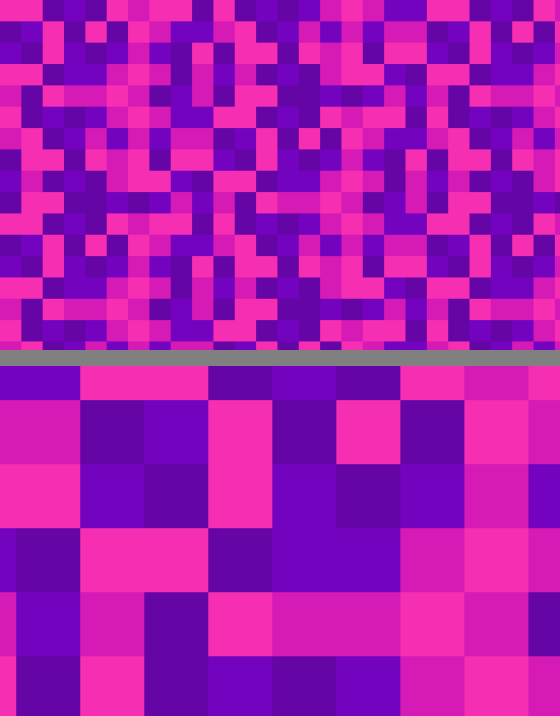
Top, the full canvas; bottom, a detail of the centre.
Reproduce this pattern procedurally as a Shadertoy shader.

```glsl
#define ROWS_VISIBLE 16.4
#define BLOCK_COLS 20.0
#define BLOCK_ROWS 5.0
#define PATCH_SCALE 0.23
#define PATCH_SEED 7.3
#define HUE_SEED 17.0
#define HOT_PINK vec3(0.96, 0.18, 0.70)
#define MAGENTA vec3(0.84, 0.10, 0.71)
#define VIOLET vec3(0.45, 0.01, 0.75)
#define INDIGO vec3(0.40, 0.02, 0.65)

float hash(vec2 p) {
    vec3 q = fract(p.xyx * 0.1031);
    q += dot(q, q.yzx + 33.33);
    return fract((q.x + q.y) * q.z);
}

float cornerSlope(vec2 corner, vec2 p) {
    float angle = 6.2832 * hash(corner);
    return dot(vec2(cos(angle), sin(angle)), p - corner);
}

float gradientNoise(vec2 p) {
    vec2 i = floor(p);
    vec2 f = p - i;
    vec2 u = f * f * (3.0 - 2.0 * f);
    float low = mix(cornerSlope(i, p), cornerSlope(i + vec2(1, 0), p), u.x);
    float high = mix(cornerSlope(i + vec2(0, 1), p), cornerSlope(i + vec2(1, 1), p), u.x);
    return mix(low, high, u.y);
}

// Each band of blocks slides half a block sideways
vec2 wrapToBlock(vec2 cell) {
    float band = floor(cell.y / BLOCK_ROWS);
    return mod(vec2(cell.x + 0.5 * BLOCK_COLS * band, cell.y), vec2(BLOCK_COLS, BLOCK_ROWS));
}

vec3 cellColor(vec2 gridCell) {
    vec2 cell = wrapToBlock(gridCell);

    // Cells mirrored across the block take opposite hues, so the shares stay even
    float mirrored = BLOCK_COLS - 1.0 - cell.x;
    vec2 pairId = vec2(min(cell.x, mirrored), cell.y);
    bool pink = (hash(pairId + HUE_SEED) < 0.5) != (cell.x > mirrored);

    // Light and dark alternate, with the order swapped in patches
    bool swapped = gradientNoise(cell * PATCH_SCALE + PATCH_SEED) > 0.0;
    bool light = (mod(cell.x + cell.y, 2.0) < 0.5) != swapped;

    if (pink) return light ? HOT_PINK : MAGENTA;
    return light ? VIOLET : INDIGO;
}

void mainImage(out vec4 fragColor, in vec2 fragCoord) {
    // Cells are counted from the top left
    float pixel = ROWS_VISIBLE / iResolution.y;
    vec2 p = vec2(fragCoord.x, iResolution.y - fragCoord.y) * pixel;

    // Box filter across cell edges
    vec2 a = floor(p - 0.5 * pixel);
    vec2 b = floor(p + 0.5 * pixel);
    vec2 w = clamp((p + 0.5 * pixel - b) / pixel, 0.0, 1.0);
    vec3 top = mix(cellColor(a), cellColor(vec2(b.x, a.y)), w.x);
    vec3 bottom = mix(cellColor(vec2(a.x, b.y)), cellColor(b), w.x);
    fragColor = vec4(mix(top, bottom, w.y), 1.0);
}
```
